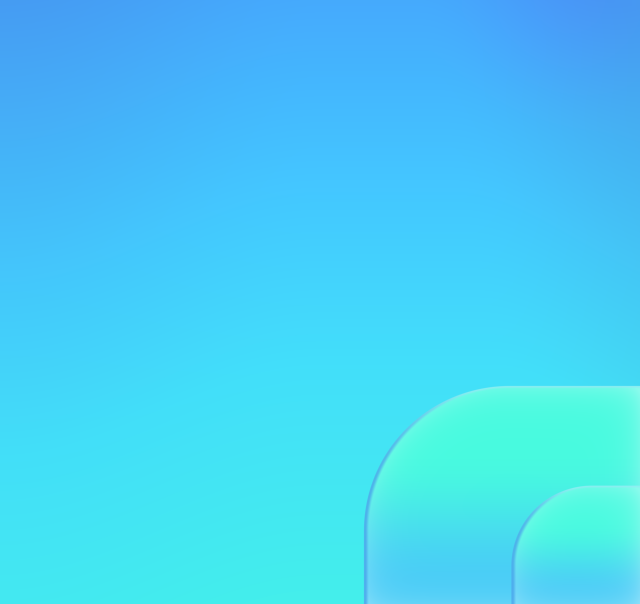
Write a WebGL 1 fragment shader that draws this background.

```glsl
precision highp float;
// Azure to aqua gradient with two nested glass panels rising from the lower right corner.

uniform vec2 u_resolution;

const float ASPECT = 1.055;  // canvas width in units of its height

const vec3 AZURE = vec3(0.270, 0.610, 0.980);
const vec3 SKY = vec3(0.270, 0.665, 0.990);
const vec3 CERULEAN = vec3(0.265, 0.775, 1.000);
const vec3 CYAN = vec3(0.260, 0.872, 0.980);
const vec3 AQUA = vec3(0.265, 0.935, 0.920);
const vec3 MINT = vec3(0.280, 0.980, 0.875);
const vec3 PANEL_BLUE = vec3(0.280, 0.800, 0.965);
const vec3 RIM_PALE = vec3(0.560, 0.920, 0.950);
const vec3 RIM_BLUE = vec3(0.270, 0.640, 0.920);

float linearStep(float a, float b, float x) {
  return clamp((x - a) / (b - a), 0.0, 1.0);
}

vec3 skyRamp(float t) {
  vec3 color = mix(AZURE, SKY, linearStep(-0.15, 0.0, t));
  color = mix(color, CERULEAN, linearStep(0.0, 0.3, t));
  color = mix(color, CYAN, linearStep(0.3, 0.6, t));
  return mix(color, AQUA, linearStep(0.6, 1.0, t));
}

// Vertical ramp that lags toward both sides, plus an indigo glow at the upper right.
vec3 background(vec2 uv) {
  float depth = 1.0 - uv.y;
  float leftShade = 1.0 - smoothstep(0.0, 0.5, uv.x);
  float rightShade = smoothstep(0.65, 1.0, uv.x - 0.2 * depth);
  vec3 color = skyRamp(depth - 0.15 * leftShade - 0.16 * rightShade);
  color.b -= 0.03 * leftShade * uv.y + 0.045 * rightShade;

  float indigo = 1.0 - smoothstep(0.0, 0.24, length(uv - vec2(0.89, 1.0)));
  return color + indigo * vec3(0.012, -0.025, 0.020);
}

// Offset from the centre of the rounded top left corner, positive outward.
vec2 cornerOffset(vec2 p, vec2 topLeft, float radius) {
  return vec2(topLeft.x + radius - p.x, p.y - topLeft.y + radius);
}

float cornerDistance(vec2 q, float radius) {
  return length(max(q, 0.0)) + min(max(q.x, q.y), 0.0) - radius;
}

// Glass panel reaching the right and bottom borders of the canvas.
vec3 addPanel(vec3 base, vec2 p, vec2 topLeft, float radius, float pixel) {
  vec2 q = cornerOffset(p, topLeft, radius);
  float dist = cornerDistance(q, radius);
  float fall = 1.0 - p.y / topLeft.y;
  vec3 color = mix(MINT, PANEL_BLUE, smoothstep(0.3, 0.92, fall));

  // Soft light along every inner edge
  float inset = max(-dist, 0.0);
  float glow = 0.24 * exp(-inset / 0.024);
  glow += 0.25 * exp(-(ASPECT - p.x) / 0.022);
  glow += 0.16 * exp(-p.y / 0.024);
  color = mix(color, vec3(0.92, 0.98, 1.0), min(glow, 0.4));

  // Thin rim: pale on top, wider and blue on the left
  float side = smoothstep(0.2, 1.0, normalize(max(q, 0.0001)).x);
  float rimWidth = mix(0.0025, 0.0065, side);
  float rim = 1.0 - smoothstep(0.3 * rimWidth, rimWidth + pixel, inset);
  color = mix(color, mix(RIM_PALE, RIM_BLUE, side), 0.8 * rim);

  return mix(base, color, 1.0 - smoothstep(-0.5 * pixel, 0.5 * pixel, dist));
}

void main() {
  vec2 uv = gl_FragCoord.xy / u_resolution;
  vec2 p = uv * vec2(ASPECT, 1.0);
  float pixel = 1.5 / u_resolution.y;

  vec3 color = background(uv);
  color = addPanel(color, p, vec2(0.600, 0.361), 0.240, pixel);
  color = addPanel(color, p, vec2(0.843, 0.196), 0.133, pixel);
  gl_FragColor = vec4(color, 1.0);
}
```
